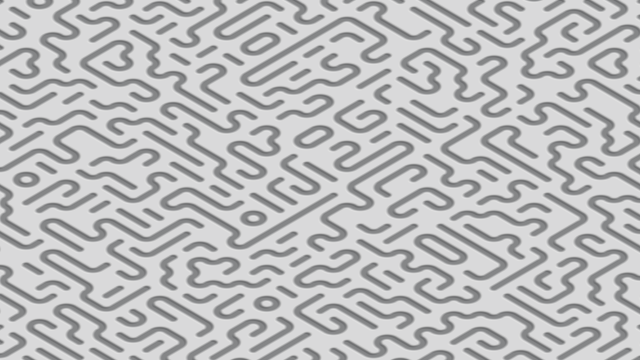
Reproduce this pattern procedurally as a Shadertoy shader.

```glsl
// Soft grooves pressed into a pale sheet, seen in isometric view.
// Cells of a square grid are linked at random so that each has at most two links;
// links become straight runs, quarter turns or round ends, lit from the far right.

const float TILE = 0.0525;        // cell size in canvas heights
const float FORESHORTEN = 0.58;   // vertical squash of the tilted plane
const vec3 SHEET = vec3(0.852, 0.852, 0.853);
const vec3 GROOVE = vec3(0.520, 0.524, 0.530);
const vec2 TO_LIGHT = vec2(-0.28, 0.96);

float hash(vec3 p) {
    p = fract(p * vec3(0.1031, 0.1130, 0.0973));
    p += dot(p, p.yzx + 33.33);
    return fract((p.x + p.y) * p.z);
}

vec2 direction(int k) {
    float s = k < 2 ? 1.0 : -1.0;
    return k % 2 == 0 ? vec2(s, 0.0) : vec2(0.0, s);
}

// Even cells ask for two of their four sides: a turn or a straight run.
bool asksFor(vec2 cell, int side) {
    int choice = int(hash(vec3(cell, 7.0)) * 6.0);
    if (choice > 3) return side % 2 == choice - 4;
    return side == choice || side == (choice + 1) % 4;
}

// Odd cells grant at most two of the requests made by their neighbours.
bool grants(vec2 cell, int side) {
    float priority = hash(vec3(cell, 20.0 + float(side)));
    int rivals = 0;
    for (int k = 0; k < 4; k++) {
        if (k == side || !asksFor(cell + direction(k), (k + 2) % 4)) continue;
        if (hash(vec3(cell, 20.0 + float(k))) > priority) rivals++;
    }
    return rivals < 2;
}

bool isLinked(vec2 cell, int side) {
    vec2 other = cell + direction(side);
    int back = (side + 2) % 4;
    bool even = mod(cell.x + cell.y, 2.0) < 0.5;
    if (even) return asksFor(cell, side) && grants(other, back);
    return asksFor(other, back) && grants(cell, side);
}

// Distance to the centre line of the groove inside the cell.
float grooveDistance(vec2 p) {
    vec2 cell = floor(p);
    vec2 local = p - cell - 0.5;
    vec2 axis = vec2(0.0), sum = vec2(0.0);
    int links = 0;
    for (int k = 0; k < 4; k++) {
        if (isLinked(cell, k)) {
            axis = direction(k);
            sum += axis;
            links++;
        }
    }
    if (links == 0) return 1.0;
    if (dot(sum, sum) > 1.5) return abs(length(local - 0.5 * sum) - 0.5);
    float start = links == 2 ? -0.5 : 0.0;
    return length(local - axis * clamp(dot(local, axis), start, 0.5));
}

// Rounded profile: 1 at the bottom of the groove, 0 on the sheet.
float depth(vec2 p) {
    return 1.0 - smoothstep(0.09, 0.31, grooveDistance(p));
}

// Canvas position to grid coordinates of the tilted plane.
vec2 toGrid(vec2 p) {
    p.y /= FORESHORTEN;
    return vec2(p.x - p.y, p.x + p.y) * sqrt(0.5) / TILE;
}

void mainImage(out vec4 fragColor, in vec2 fragCoord) {
    vec2 p = (fragCoord - 0.5 * iResolution.xy) / iResolution.y;
    vec2 grid = toGrid(p) + 200.0;

    // Positive slope lies on the wall turned away from the light.
    vec2 reach = 0.09 * TO_LIGHT;
    float slope = depth(grid - reach) - depth(grid + reach);

    vec3 color = mix(SHEET, GROOVE, depth(grid));
    color -= 0.19 * max(slope, 0.0);
    color += 0.07 * max(-slope, 0.0);
    fragColor = vec4(color, 1.0);
}
```
